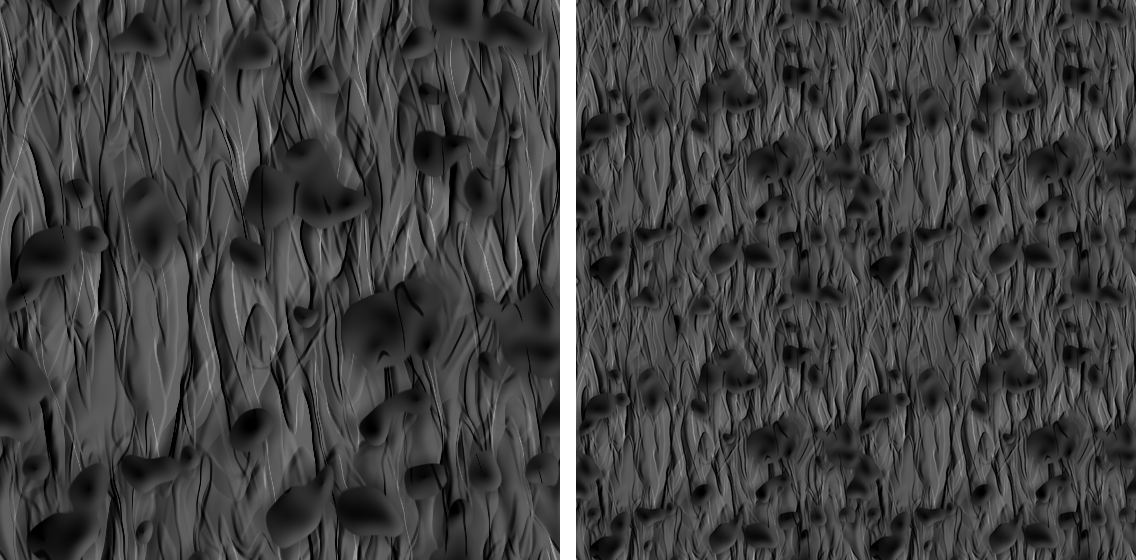
Left: one tile. Right: repeated 2 by 2.
Write a WebGL 2 fragment shader that draws this texture.

```glsl
#version 300 es
precision highp float;
// Dark bark-like relief: overlapping upright fibres with thin leaning strands,
// lit from the right, and smooth shadowed knots that melt into one another.
// All noise and cells wrap at whole periods, so the square tiles.

uniform vec2 u_resolution;
out vec4 fragColor;

const int FIBRE_LAYERS = 6;
const float FIBRE_START = 0.07;    // noise level where a fibre rises
const float FIBRE_HEIGHT = 0.042;
const float EDGE_HEIGHT = 0.0036;  // step along each fibre border
const float STRAND_HEIGHT = 0.0022;
const vec3 LIGHT = vec3(0.27, -0.06, 0.385);
const float FIBRE_DIM = 0.80;
const float KNOT_CELLS = 10.0;
const float KNOT_SHARE = 0.55;     // share of cells holding a knot
const float KNOT_MELT = 6.0;       // higher keeps knots more separate
const float SLOPE_STEP = 0.0015;

vec2 hash2(vec2 cell, float seed) {
    uvec2 v = uvec2(ivec2(cell)) * uvec2(1597u, 3571u) + uint(seed) * 7919u;
    v = (v ^ (v.yx >> 3u)) * 1664525u + 1013904223u;
    v.x += v.y * 1664525u;
    v.y += v.x * 1664525u;
    v ^= v >> 16u;
    v.x += v.y * 1664525u;
    v.y += v.x * 1664525u;
    v ^= v >> 16u;
    return vec2(v & 65535u) / 65536.0;
}

// Each wrap in y also shifts x by the lean, so slanted noise still closes up.
float corner(vec2 cell, vec2 offset, vec2 period, float lean, float seed) {
    cell.x -= lean * floor((cell.y + 0.5) / period.y);
    vec2 wrapped = floor(mod(cell + 0.5, period));
    float angle = 6.28319 * hash2(wrapped, seed).x;
    return dot(vec2(cos(angle), sin(angle)), offset);
}

// Gradient noise that repeats after a whole number of cells.
float noise(vec2 p, vec2 period, float lean, float seed) {
    vec2 i = floor(p), f = p - i;
    vec2 u = f * f * f * (f * (f * 6.0 - 15.0) + 10.0);
    vec2 e = vec2(1.0, 0.0);
    return mix(mix(corner(i, f, period, lean, seed),
                   corner(i + e, f - e, period, lean, seed), u.x),
               mix(corner(i + e.yx, f - e.yx, period, lean, seed),
                   corner(i + 1.0, f - 1.0, period, lean, seed), u.x), u.y);
}

// Noise drawn out vertically, with a whole-number lean.
float grain(vec2 p, float columns, float rows, float lean, float seed) {
    vec2 q = vec2(columns * p.x + lean * p.y, rows * p.y);
    return noise(q, vec2(columns, rows), lean, seed);
}

vec2 warp(vec2 p) {
    float bend = 0.026 * grain(p, 7.0, 5.0, 0.0, 31.0);
    float ragged = 0.006 * grain(p, 28.0, 18.0, 0.0, 32.0);
    return p + vec2(bend + ragged, 0.08 * grain(p, 18.0, 5.0, 0.0, 33.0));
}

float strands(vec2 p) {
    float total = 0.0;
    for (int i = 0; i < 4; i++) {
        float k = float(i);
        float n = grain(p, 11.0 + 3.0 * k, 2.0, 4.0 * k - 6.0, 40.0 + k);
        float part = grain(p, 5.0, 4.0, 0.0, 50.0 + k);
        total += smoothstep(0.10, 0.0, abs(n)) * smoothstep(-0.05, 0.3, part);
    }
    return total;
}

// x: full height, y: height of the fibre bodies alone.
vec2 relief(vec2 p) {
    vec2 q = warp(p);
    float body = 0.0, edges = 0.0;
    for (int i = 0; i < FIBRE_LAYERS; i++) {
        float k = float(i);
        float lean = mod(5.0 * k, 7.0) - 3.0;
        float n = grain(q, 8.0 + 3.0 * k, 3.0 + mod(k, 3.0), lean, k) - FIBRE_START;
        body = max(body, FIBRE_HEIGHT * n);
        edges += EDGE_HEIGHT * smoothstep(0.0, 0.08, n) * step(0.5, mod(k, 3.0));
    }
    return vec2(body + edges + STRAND_HEIGHT * strands(p), body);
}

// Smooth union of scattered ovals, as a distance in cell units.
float knots(vec2 p) {
    p += 0.042 * vec2(grain(p, 12.0, 9.0, 0.0, 61.0), grain(p, 13.0, 8.0, 0.0, 62.0));
    vec2 g = p * KNOT_CELLS, home = floor(g);
    float sum = 0.0001;
    for (int y = -1; y <= 1; y++)
        for (int x = -1; x <= 1; x++) {
            vec2 cell = home + vec2(x, y), id = mod(cell, KNOT_CELLS);
            vec2 kind = hash2(id, 71.0), turn = hash2(id, 72.0);
            if (kind.x > KNOT_SHARE) continue;
            vec2 d = g - cell - 0.5 - 0.7 * (hash2(id, 73.0) - 0.5);
            float a = 3.14159 * turn.x;
            d = mat2(cos(a), sin(a), -sin(a), cos(a)) * d;
            float oval = length(d * vec2(1.0, 0.7 + 0.3 * turn.y));
            sum += exp(-KNOT_MELT * (oval - mix(0.16, 0.42, kind.y)));
        }
    return -log(sum) / KNOT_MELT;
}

void main() {
    vec2 p = gl_FragCoord.xy / u_resolution;
    vec2 e = vec2(SLOPE_STEP, 0.0);

    // Fibres: slope lighting plus a glint on steep faces
    vec2 h = relief(p);
    vec2 slope = (vec2(relief(p + e).x, relief(p + e.yx).x) - h.x) / SLOPE_STEP;
    float tone = max(dot(LIGHT, vec3(-slope, 1.0)), 0.0) / sqrt(1.0 + dot(slope, slope));
    tone *= mix(1.0, FIBRE_DIM, smoothstep(0.0, 0.004, h.y));
    tone += 0.26 * smoothstep(0.8, 2.2, -slope.x) + 0.025 * strands(p);

    // Knots: dark hearts, lighter on the lower right, with a few hairline cracks
    float d = knots(p);
    vec2 outward = (vec2(knots(p + e), knots(p + e.yx)) - d) / (SLOPE_STEP * KNOT_CELLS);
    float rim = 1.0 - smoothstep(0.0, 0.40, max(-d, 0.0));
    float knot = 0.025 + rim * (0.16 + 0.13 * dot(outward, vec2(0.8, -0.6)));
    knot += 0.16 * noise(p * 7.0, vec2(7.0), 0.0, 81.0);
    float crack = smoothstep(0.022, 0.006, abs(grain(warp(p), 12.0, 3.0, 2.0, 82.0)));
    knot *= 1.0 - 0.8 * crack * smoothstep(0.0, 0.1, grain(p, 9.0, 9.0, 0.0, 83.0));

    tone *= mix(0.72, 1.0, smoothstep(0.0, 0.25, d));
    tone = mix(tone, knot, smoothstep(0.02, -0.02, d));
    fragColor = vec4(vec3(clamp(tone, 0.0, 1.0)), 1.0);
}
```
